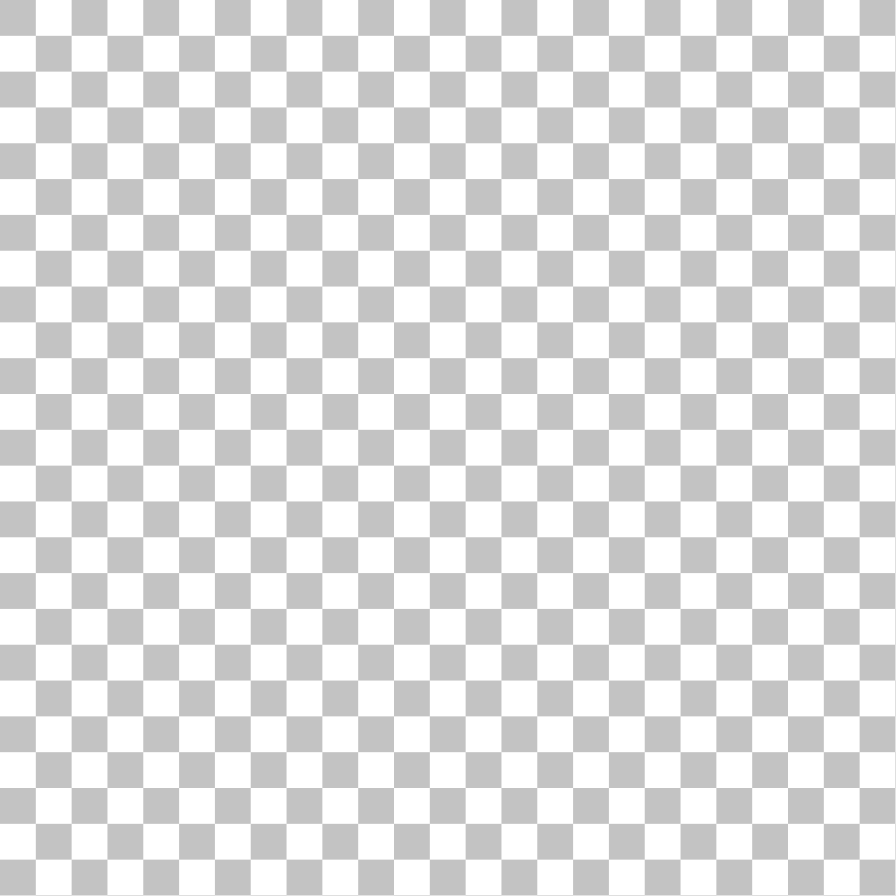
Reproduce this pattern procedurally as a WebGL 2 fragment shader.

```glsl
#version 300 es
precision highp float;
// Draws a flat checkerboard of grey and white squares, grey in every corner.

uniform vec2 u_resolution;
out vec4 fragColor;

const float CELLS = 25.015; // squares per canvas side, a sliver past 25
const vec3 GREY = vec3(0.763);
const vec3 WHITE = vec3(1.0);

// Square wave alternating +1 and -1 per cell, box-filtered over one pixel.
vec2 squareWave(vec2 p, vec2 pixel) {
    vec2 edgeDistance = 0.5 - abs(fract(p) - 0.5);
    vec2 parity = 1.0 - 2.0 * mod(floor(p), 2.0);
    return parity * clamp(2.0 * edgeDistance / pixel, 0.0, 1.0);
}

// Coverage of the even squares, from 0 to 1.
float checker(vec2 p, vec2 pixel) {
    vec2 wave = squareWave(p, pixel);
    return 0.5 + 0.5 * wave.x * wave.y;
}

void main() {
    // Cell coordinates counted from the upper left corner.
    vec2 uv = gl_FragCoord.xy / u_resolution;
    vec2 cell = vec2(uv.x, 1.0 - uv.y) * CELLS;
    vec2 pixel = CELLS / u_resolution;

    fragColor = vec4(mix(WHITE, GREY, checker(cell, pixel)), 1.0);
}
```
